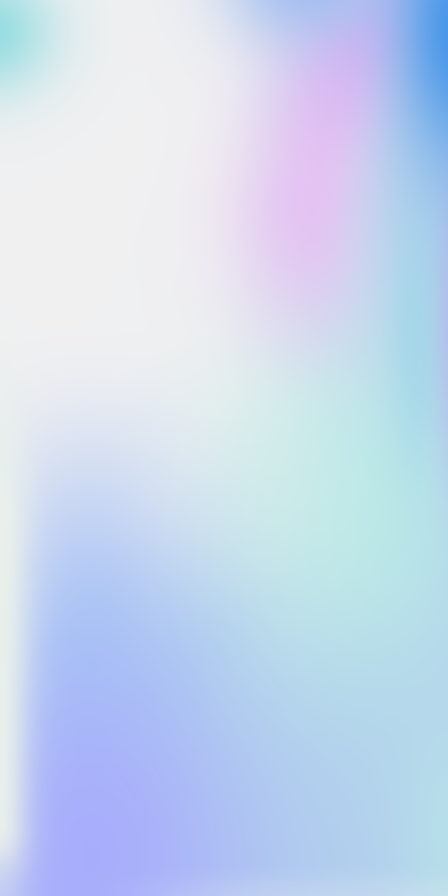
Give the GLSL for this background, as a WebGL 2 fragment shader.

```glsl
#version 300 es
precision highp float;
// Soft pastel mesh gradient: pale paper, periwinkle base, pink plume and cool edges.

#define PINK_STRENGTH 0.90
#define PERIWINKLE_STRENGTH 1.0
#define MINT_STRENGTH 0.80
#define CORNER_STRENGTH 1.0
#define LEFT_EDGE_WIDTH 0.065

uniform vec2 u_resolution;
out vec4 fragColor;

const vec3 PAPER      = vec3(0.94, 0.94, 0.945);
const vec3 SKY        = vec3(0.70, 0.82, 0.925);
const vec3 MINT       = vec3(0.73, 0.925, 0.90);
const vec3 PALE_MINT  = vec3(0.85, 0.95, 0.91);
const vec3 CORNFLOWER = vec3(0.66, 0.76, 0.96);
const vec3 PERIWINKLE = vec3(0.66, 0.68, 0.985);
const vec3 CREAM      = vec3(0.92, 0.945, 0.92);
const vec3 PINK       = vec3(0.90, 0.75, 0.95);
const vec3 ORCHID     = vec3(0.86, 0.71, 0.95);
const vec3 HAZE_BLUE  = vec3(0.62, 0.74, 0.94);
const vec3 AZURE      = vec3(0.27, 0.58, 0.91);
const vec3 CYAN       = vec3(0.62, 0.84, 0.91);
const vec3 LILAC      = vec3(0.70, 0.73, 0.92);
const vec3 TEAL       = vec3(0.52, 0.85, 0.87);

float bell(float d) { return exp(-d * d); }

// Blends an elliptical gaussian glow over a colour.
vec3 glow(vec3 base, vec3 tint, vec2 offset, vec2 radius, float strength) {
    return mix(base, tint, strength * bell(length(offset / radius)));
}

// Sky wash entering from the right and filling the lower part.
vec3 skyWash(vec2 p) {
    float reach = p.x + 0.95 * smoothstep(0.42, 1.0, p.y);
    return mix(PAPER, SKY, smoothstep(0.45, 1.0, reach));
}

// Blue column rising from the lower left, wider near its foot.
vec3 periwinkleColumn(vec3 base, vec2 p) {
    float width = mix(0.26, 0.38, smoothstep(0.6, 1.0, p.y));
    float weight = smoothstep(0.36, 0.74, p.y) * bell((p.x - 0.2) / width);
    vec3 tint = mix(CORNFLOWER, PERIWINKLE, smoothstep(0.65, 0.95, p.y));
    return mix(base, tint, weight * PERIWINKLE_STRENGTH);
}

// Slanted pink plume with a sharper right side.
vec3 pinkPlume(vec3 base, vec2 p) {
    float spine = 0.69 + 0.14 * (1.0 - smoothstep(-0.06, 0.26, p.y));
    float d = p.x - spine;
    float width = mix(0.17, 0.125, smoothstep(-0.04, 0.04, d));
    float fade = smoothstep(-0.10, 0.06, p.y) * (1.0 - smoothstep(0.22, 0.47, p.y));
    vec3 tint = mix(ORCHID, PINK, smoothstep(0.05, 0.2, p.y));
    return mix(base, tint, bell(d / width) * fade * PINK_STRENGTH);
}

void main() {
    // p runs from 0 to 1 across the canvas, with p.y measured downward.
    vec2 p = gl_FragCoord.xy / u_resolution;
    p.y = 1.0 - p.y;

    // Broad fields
    vec3 color = skyWash(p);
    color = glow(color, MINT, p - vec2(0.82, 0.57), vec2(0.28, 0.20), MINT_STRENGTH);
    color = glow(color, PALE_MINT, p - vec2(0.60, 0.57), vec2(0.20, 0.15), 0.5);
    color = periwinkleColumn(color, p);

    // Cream strip on the left, fading at the foot
    float strip = smoothstep(0.30, 0.60, p.y) * (1.0 - 0.6 * smoothstep(0.92, 1.0, p.y));
    color = mix(color, CREAM, 0.95 * strip * bell(p.x / LEFT_EDGE_WIDTH));

    // Upper plume and the blue haze above it
    color = pinkPlume(color, p);
    color = glow(color, HAZE_BLUE, p - vec2(0.68, -0.02), vec2(0.18, 0.07), 0.9);

    // Right edge bands
    color = glow(color, CYAN, p - vec2(0.93, 0.38), vec2(0.06, 0.13), 0.7);
    color = glow(color, LILAC, p - vec2(1.02, 0.36), vec2(0.045, 0.17), 0.9);

    // Corners
    color = glow(color, AZURE, p - vec2(1.03, 0.03), vec2(0.14, 0.15), CORNER_STRENGTH);
    color = glow(color, TEAL, p - vec2(-0.03, 0.035), vec2(0.15, 0.07), 0.85 * CORNER_STRENGTH);
    color = glow(color, MINT, p - vec2(1.02, 0.93), vec2(0.13, 0.13), 0.5);

    // Faint light along the bottom edge
    float rim = smoothstep(0.965, 1.0, p.y) * smoothstep(0.15, 0.6, p.x);
    color = mix(color, PAPER, 0.22 * rim);

    fragColor = vec4(color, 1.0);
}
```
